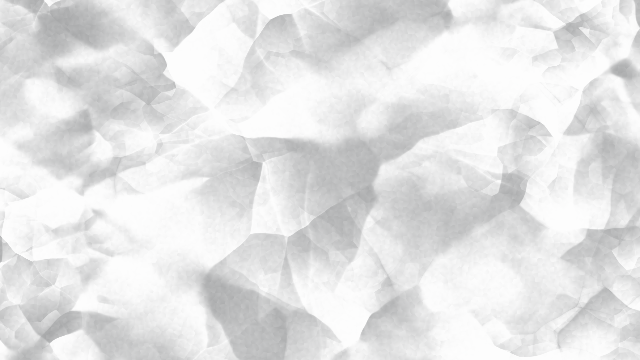
Write a WebGL 2 fragment shader that draws this texture.

```glsl
#version 300 es
precision highp float;

uniform vec2 u_resolution;
out vec4 fragColor;

// Tone
const float BASE_TONE = 0.872;
const float SHADE_LIMIT = 0.21;
const float WHITE_LIMIT = 0.992;
const float WHITE_KNEE = 60.0;
const vec3 COOL_TINT = vec3(-0.012, 0.0, 0.012);

// Facet layers: cells per canvas height, and contrast
const vec2 LARGE_SCALE = vec2(1.9, 3.7);
const vec2 MEDIUM_SCALE = vec2(3.4, 6.4);
const vec2 SMALL_SCALE = vec2(7.5, 12.0);
const vec2 WRINKLE_SCALE = vec2(17.0, 24.0);
const float FIBRE_SCALE = 85.0;
const float LARGE_CONTRAST = 0.1;
const float MEDIUM_CONTRAST = 0.085;
const float SMALL_CONTRAST = 0.085;
const float WRINKLE_CONTRAST = 0.042;
const float FIBRE_CONTRAST = 0.013;

// Folds
const float FACET_SLOPE = 2.0;
const float SOFT_FOLD = 12.0;
const float SHARP_FOLD = 170.0;
const float CREASE_CONTRAST = 0.2;
const float CREASE_TIGHTNESS = 36.0;
const float CENTRE_FOLD_X = 0.49;

const float TAU = 6.2831853;

vec4 hash4(vec2 p) {
    vec4 q = fract(p.xyxy * vec4(0.1031, 0.1030, 0.0973, 0.1099));
    q += dot(q, q.wzxy + 33.33);
    return fract((q.xxyz + q.yzzw) * q.zywx);
}

vec2 rotate(vec2 p, float angle) {
    float c = cos(angle), s = sin(angle);
    return vec2(c * p.x - s * p.y, s * p.x + c * p.y);
}

// Layered sines in about -1..1
float waves(vec2 p) {
    float sum = 0.0, amp = 0.55;
    for (int i = 0; i < 4; i++) {
        sum += amp * sin(p.x + 1.7 * sin(p.y + float(i)));
        p = rotate(p, 1.1) * 1.9 + 2.3;
        amp *= 0.55;
    }
    return sum;
}

// Bends straight folds into uneven ones
vec2 buckle(vec2 p) {
    float freq = 7.0, amp = 0.022;
    for (int i = 0; i < 5; i++) {
        p += amp * sin(rotate(p, 1.3 + float(i)).yx * freq + float(i) * 2.1);
        freq *= 2.0;
        amp *= 0.52;
    }
    return p;
}

// Tilted cells blended at their borders: x = shade, y = closeness to a border
vec2 facets(vec2 p, float sharpness) {
    vec2 cell = floor(p);
    vec2 found[9];
    float nearest = 9.0, second = 9.0;
    for (int i = 0; i < 9; i++) {
        vec2 id = cell + vec2(i % 3 - 1, i / 3 - 1);
        vec4 h = hash4(id);
        vec2 d = p - id - h.xy;
        float dist = dot(d, d);
        vec2 slope = FACET_SLOPE * vec2(cos(h.w * TAU), sin(h.w * TAU));
        found[i] = vec2(dist, h.z * 2.0 - 1.0 + dot(slope, d));
        second = min(second, max(nearest, dist));
        nearest = min(nearest, dist);
    }
    float shade = 0.0, total = 0.0;
    for (int i = 0; i < 9; i++) {
        float weight = exp(-sharpness * (found[i].x - nearest));
        shade += weight * found[i].y;
        total += weight;
    }
    return vec2(shade / total, exp(-CREASE_TIGHTNESS * (second - nearest)));
}

void main() {
    vec2 p = gl_FragCoord.xy / u_resolution.y;
    float aspect = u_resolution.x / u_resolution.y;
    vec2 sheet = buckle(p);

    // Folds change between soft bends and sharp breaks
    float stiffness = smoothstep(-0.7, 0.45, waves(p * 7.0 + 3.0));
    float sharpness = SOFT_FOLD * pow(SHARP_FOLD / SOFT_FOLD, stiffness);

    vec2 large = facets(rotate(sheet, 0.75) * LARGE_SCALE + 23.0, sharpness);
    vec2 medium = facets(rotate(sheet, -0.6) * MEDIUM_SCALE + 37.0, sharpness * 0.8);
    vec2 small = facets(rotate(sheet, 0.5) * SMALL_SCALE + 71.0, sharpness * 0.6);
    vec2 wrinkle = facets(rotate(sheet, -0.4) * WRINKLE_SCALE + 53.0, sharpness * 0.4);
    float fibre = facets(p * FIBRE_SCALE, SOFT_FOLD).x;

    // Small crumples gather towards the sides
    float side = smoothstep(0.2, 0.85, abs(p.x - 0.5 * aspect));
    float crumple = mix(0.45, 1.0, side) * (0.75 + 0.45 * waves(p * 6.0));

    float shade = LARGE_CONTRAST * large.x + MEDIUM_CONTRAST * medium.x
        + crumple * (SMALL_CONTRAST * small.x + WRINKLE_CONTRAST * wrinkle.x);

    // Thin creases, lit or shaded along their length
    float lit = waves(p * 9.0 + 8.0);
    float crease = 0.8 * large.y + 0.7 * medium.y
        + crumple * (0.5 * small.y + 0.25 * wrinkle.y);
    shade += CREASE_CONTRAST * crease * lit * stiffness;

    // Vertical fold with a bright ridge and a shaded left flank
    float fold = sheet.x - CENTRE_FOLD_X * aspect;
    float foldMask = (1.0 - smoothstep(0.45, 0.7, p.y)) * (0.6 + 0.4 * lit);
    float flank = exp(-22.0 * abs(fold)) * (1.0 - smoothstep(-0.012, 0.0, fold));
    shade += foldMask * (0.07 * exp(-110.0 * abs(fold)) - 0.06 * flank);

    // Soft limits for deep shade and paper white
    float tone = BASE_TONE + SHADE_LIMIT * tanh(shade / SHADE_LIMIT) + FIBRE_CONTRAST * fibre;
    tone = WHITE_LIMIT - log(1.0 + exp((WHITE_LIMIT - tone) * WHITE_KNEE)) / WHITE_KNEE;
    fragColor = vec4(tone + COOL_TINT * (1.0 - tone), 1.0);
}
```
